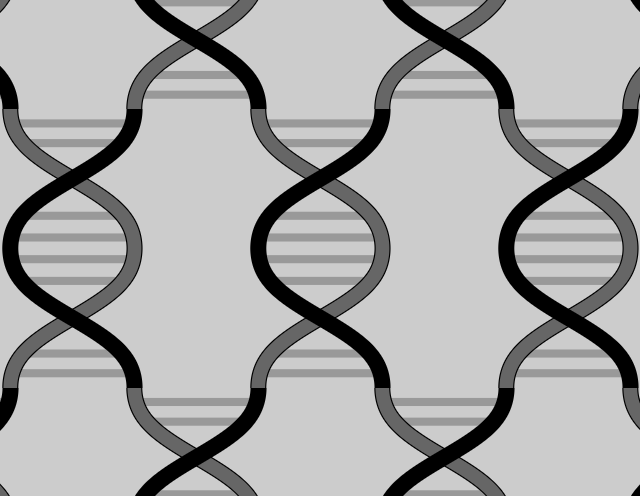
This pattern is drawn by a Shadertoy shader. Its source:

```glsl
// Staggered rows of double helices: a black strand crosses over a grey one,
// with flat rungs between them. Each strand is a two-harmonic cosine wave,
// stroked by its distance; rows and columns repeat by folding the plane.

const float TAU = 6.2831853;
const float VIEW_HEIGHT = 594.0;              // design units per canvas height
const vec2  CELL = vec2(297.0, 333.6);        // one helix turn
const vec2  CENTER_SHIFT = vec2(0.5, -0.4);
const float SWING = 74.4;                     // strand amplitude
const float BULGE = 0.053;                    // third harmonic, rounds the loops
const float STRAND_HALF = 9.6;
const float OUTLINE = 1.4;
const float RUNG_HALF = 4.85;

const vec3 PAPER = vec3(0.8);
const vec3 RUNG_GREY = vec3(0.6);
const vec3 STRAND_GREY = vec3(0.4);
const vec3 INK = vec3(0.0);

// Sideways offset of the strand at height y
float strandX(float y) {
    float a = TAU * y / CELL.y;
    return SWING * ((1.0 + BULGE) * cos(a) - BULGE * cos(3.0 * a));
}

float strandSlope(float y) {
    float a = TAU * y / CELL.y;
    return SWING * TAU / CELL.y * (3.0 * BULGE * sin(3.0 * a) - (1.0 + BULGE) * sin(a));
}

// Distance to the strand, sliding along tangents to the nearest point
float strandDistance(vec2 p) {
    float y = p.y;
    for (int i = 0; i < 3; i++) {
        float slope = strandSlope(y);
        vec2 toPoint = p - vec2(strandX(y), y);
        y += dot(toPoint, vec2(slope, 1.0)) / (1.0 + slope * slope);
    }
    return length(p - vec2(strandX(y), y));
}

// Four rungs in the middle loop and a pair in each half loop
float rungDistance(float y) {
    float h = abs(y);
    float inner = abs(abs(h - 26.0) - 13.0);
    float outer = abs(abs(h - 137.8) - 11.8);
    return min(inner, outer) - RUNG_HALF;
}

float coverage(float d, float pixel) {
    return clamp(0.5 - d / pixel, 0.0, 1.0);
}

// Local position in a brick-staggered grid of cells
vec2 staggeredCell(vec2 p, vec2 size) {
    float row = floor(p.y / size.y + 0.5);
    p.x += 0.5 * size.x * mod(row, 2.0);
    return p - size * vec2(floor(p.x / size.x + 0.5), row);
}

vec3 helix(vec2 p, float pixel) {
    float grey = strandDistance(p);
    float black = strandDistance(vec2(-p.x, p.y));
    float rung = max(rungDistance(p.y), abs(p.x) - abs(strandX(p.y)));

    vec3 color = mix(PAPER, RUNG_GREY, coverage(rung, pixel));
    color = mix(color, INK, coverage(grey - STRAND_HALF, pixel));
    color = mix(color, STRAND_GREY, coverage(grey - STRAND_HALF + OUTLINE, pixel));
    return mix(color, INK, coverage(black - STRAND_HALF, pixel));
}

void mainImage(out vec4 fragColor, in vec2 fragCoord) {
    float pixel = VIEW_HEIGHT / iResolution.y;
    vec2 p = (fragCoord - 0.5 * iResolution.xy) * pixel - CENTER_SHIFT;
    fragColor = vec4(helix(staggeredCell(p, CELL), pixel), 1.0);
}
```
